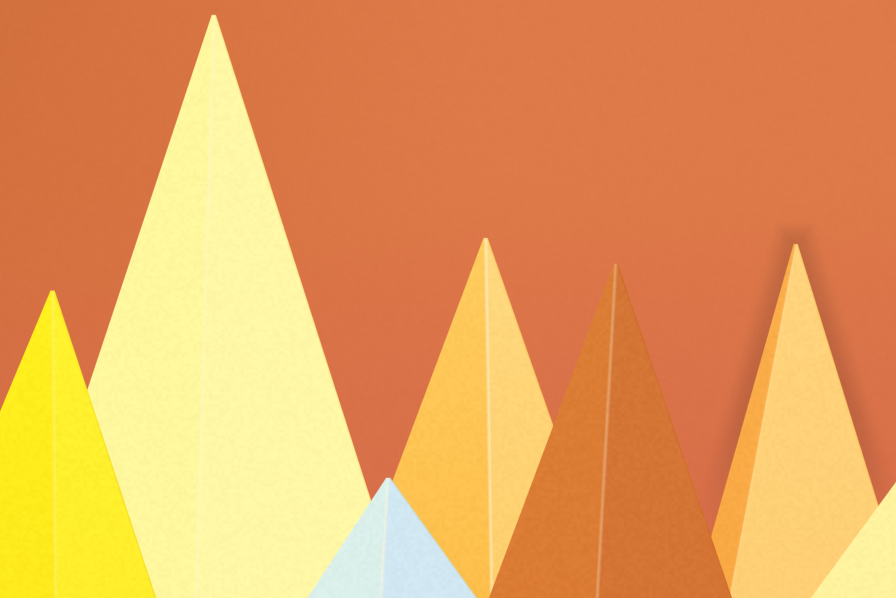
Reproduce this background procedurally as a Shadertoy shader.

```glsl
// Folded paper pyramids in yellow, orange and pale blue before a terracotta wall.

const int COUNT = 7;
const float ASPECT = 1.5;
const float TIP_WIDTH = 0.0035;
const float CREASE_WIDTH = 0.0035;
const float GRAIN_SCALE = 190.0;
const float SHADOW_REACH = 0.045;
const int SHADOW_CASTER = 1;

const vec3 WALL_LEFT = vec3(0.835, 0.445, 0.245);
const vec3 WALL_RIGHT = vec3(0.870, 0.475, 0.285);
const vec3 WALL_LOW = vec3(0.845, 0.435, 0.285);
const vec3 BASE_TINT = vec3(0.985, 0.88, 0.62);

// Back to front: tall cream, right apricot, mid apricot, yellow, brown, corner cream, blue.
const vec2 APEX[COUNT] = vec2[COUNT](
    vec2(0.358, 0.975), vec2(1.332, 0.592), vec2(0.813, 0.602), vec2(0.088, 0.514),
    vec2(1.031, 0.559), vec2(1.543, 0.248), vec2(0.650, 0.201));

// Where the left edge, crease and right edge meet the canvas floor.
const vec3 FEET[COUNT] = vec3[COUNT](
    vec3(0.034, 0.328, 0.670), vec3(1.165, 1.221, 1.515), vec3(0.587, 0.823, 1.024),
    vec3(-0.127, 0.093, 0.258), vec3(0.822, 1.000, 1.222), vec3(1.361, 1.540, 1.720),
    vec3(0.518, 0.638, 0.795));

const vec3 LEFT_FACE[COUNT] = vec3[COUNT](
    vec3(1.00, 0.97, 0.62), vec3(0.98, 0.68, 0.29), vec3(1.00, 0.80, 0.37),
    vec3(1.00, 0.94, 0.12), vec3(0.86, 0.49, 0.21), vec3(1.00, 0.95, 0.62),
    vec3(0.86, 0.94, 0.92));

const vec3 RIGHT_FACE[COUNT] = vec3[COUNT](
    vec3(1.00, 0.97, 0.65), vec3(1.00, 0.83, 0.49), vec3(1.00, 0.85, 0.50),
    vec3(1.00, 0.95, 0.18), vec3(0.83, 0.46, 0.21), vec3(1.00, 0.95, 0.62),
    vec3(0.82, 0.91, 0.95));

// How far each colour deepens to the base, and how bright its crease is.
const float DEEPEN[COUNT] = float[COUNT](0.0, 0.25, 0.55, 0.2, 0.1, 0.0, 0.0);
const float CREASE[COUNT] = float[COUNT](0.28, 0.10, 0.50, 0.22, 0.28, 0.0, 0.40);

float hash(vec2 cell) {
    vec3 q = fract(vec3(cell.xyx) * 0.1031);
    q += dot(q, q.yzx + 33.33);
    return fract((q.x + q.y) * q.z);
}

float noise(vec2 p) {
    vec2 cell = floor(p);
    vec2 f = fract(p);
    f = f * f * (3.0 - 2.0 * f);
    float low = mix(hash(cell), hash(cell + vec2(1, 0)), f.x);
    float high = mix(hash(cell + vec2(0, 1)), hash(cell + vec2(1, 1)), f.x);
    return mix(low, high, f.y);
}

// Inside distances to the left edge, right edge and blunt top.
vec3 pyramidDistances(vec2 p, vec2 apex, vec3 feet) {
    float drop = 1.0 - p.y / apex.y;
    vec2 slope = (feet.xz - apex.x) / apex.y;
    float left = p.x - mix(apex.x, feet.x, drop) + TIP_WIDTH;
    float right = mix(apex.x, feet.z, drop) + TIP_WIDTH - p.x;
    return vec3(vec2(left, right) / sqrt(1.0 + slope * slope), apex.y - p.y);
}

vec3 wall(vec2 p) {
    vec3 color = mix(WALL_LEFT, WALL_RIGHT, smoothstep(0.0, 0.9, p.x));
    color = mix(color, WALL_LOW, 1.0 - smoothstep(0.1, 0.8, p.y));
    float corner = smoothstep(0.65, 1.0, length((p - vec2(0.85, 0.6)) * vec2(0.9, 1.0)));
    return color * (1.0 - 0.025 * corner);
}

void mainImage(out vec4 fragColor, in vec2 fragCoord) {
    vec2 p = fragCoord / iResolution.xy * vec2(ASPECT, 1.0);
    float soft = 0.8 / iResolution.y;
    float grain = noise(p * GRAIN_SCALE) - 0.5;
    vec3 color = wall(p) + 0.008 * grain;

    for (int i = 0; i < COUNT; i++) {
        vec2 apex = APEX[i];
        vec3 feet = FEET[i];
        vec3 d = pyramidDistances(p, apex, feet);
        float inside = min(min(d.x, d.y), d.z);
        float drop = clamp(1.0 - p.y / apex.y, 0.0, 1.0);

        // Soft shadow on the wall
        if (i == SHADOW_CASTER) {
            float fade = 1.0 - smoothstep(0.45, 0.9, drop);
            color *= 1.0 - 0.12 * fade * smoothstep(-SHADOW_REACH, 0.0, inside);
        }

        // Two faces, split by the crease
        float creaseX = mix(apex.x, feet.y, drop);
        float side = smoothstep(-soft, soft, p.x - creaseX);
        vec3 paper = mix(LEFT_FACE[i], RIGHT_FACE[i], side);
        paper *= mix(vec3(1.0), BASE_TINT, DEEPEN[i] * drop * mix(1.0, 0.75, side));
        paper += 0.025 * grain;

        // Lit crease and warm right rim
        float crease = 1.0 - smoothstep(0.0, CREASE_WIDTH + soft, abs(p.x - creaseX));
        paper = mix(paper, vec3(1.0, 0.97, 0.86), CREASE[i] * crease);
        paper *= mix(vec3(0.98, 0.93, 0.82), vec3(1.0), smoothstep(0.0, 0.004, d.y));

        color = mix(color, paper, smoothstep(-soft, soft, inside));
    }
    fragColor = vec4(clamp(color, 0.0, 1.0), 1.0);
}
```
